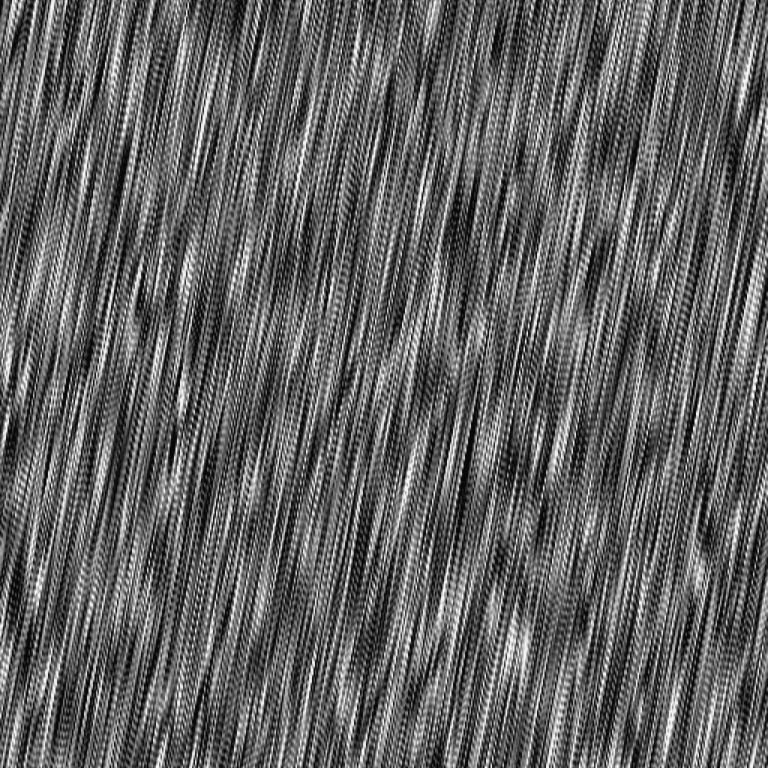
Write a WebGL 2 fragment shader that draws this texture.

```glsl
#version 300 es
precision highp float;
precision highp int;
// Slanted monochrome fibres, the thinnest broken into woven dashes.

uniform vec2 u_resolution;
out vec4 fragColor;

const float TAU = 6.2831853;
const float COLUMNS = 512.0;          // weave columns across the canvas
const float LEAN = 0.19;              // sideways drift per unit of height
const float NOISE_SPREAD = 0.214;     // standard deviation of gradientNoise

// Fibre layers: cells across, cells along the canvas
const vec2 BROAD_CELLS = vec2(62.0, 6.5);
const vec2 STRAND_CELLS = vec2(215.0, 8.0);
const vec2 THREAD_CELLS = vec2(438.0, 9.5);
const vec2 HAIR_CELLS = vec2(655.0, 11.0);
const vec4 LAYER_WEIGHTS = vec4(0.30, 0.50, 0.62, 0.52);

// Slow bending of the fibres, and staggering of their ends
const vec2 BEND_CELLS = vec2(5.0, 4.0);
const float BEND_AMOUNT = 0.0015;
const vec2 STAGGER_CELLS = vec2(38.0, 3.0);
const float STAGGER_AMOUNT = 0.16;

// Tone curve: middle grey, contrast, and lift of the highlights
const float MID_TONE = 0.36;
const float CONTRAST = 0.25;
const float HIGHLIGHT_LIFT = 0.02;
const float DARKEST = 0.03;
const float LIGHTEST = 0.96;

float hash(ivec2 cell, int seed) {
    uvec2 q = uvec2(cell) * uvec2(1597u, 3643u);
    uint h = q.x ^ (q.y * 2749u) ^ (uint(seed) * 7919u);
    h = (h ^ (h >> 15)) * 73471u;
    h = (h ^ (h >> 13)) * 95369u;
    h = (h ^ (h >> 14)) * 60493u;
    h ^= h >> 16;
    return float(h & 65535u) / 65536.0;
}

float cornerSlope(ivec2 cell, vec2 offset, int seed) {
    float angle = TAU * hash(cell, seed);
    return dot(vec2(cos(angle), sin(angle)), offset);
}

float gradientNoise(vec2 p, int seed) {
    vec2 base = floor(p);
    vec2 f = p - base;
    ivec2 cell = ivec2(base);
    vec2 w = f * f * f * (f * (f * 6.0 - 15.0) + 10.0);
    float low = mix(cornerSlope(cell, f, seed),
                    cornerSlope(cell + ivec2(1, 0), f - vec2(1.0, 0.0), seed), w.x);
    float high = mix(cornerSlope(cell + ivec2(0, 1), f - vec2(0.0, 1.0), seed),
                     cornerSlope(cell + ivec2(1, 1), f - vec2(1.0, 1.0), seed), w.x);
    return mix(low, high, w.y);
}

// Layered noise stretched along the leaning fibres
float fibres(vec2 p) {
    vec2 q = vec2(p.x - LEAN * p.y, p.y);
    q.x += BEND_AMOUNT * gradientNoise(p * BEND_CELLS, 11);
    q.y += STAGGER_AMOUNT * gradientNoise(q * STAGGER_CELLS, 12);
    vec4 layers = vec4(gradientNoise(q * BROAD_CELLS, 1),
                       gradientNoise(q * STRAND_CELLS + 0.37, 2),
                       gradientNoise(q * THREAD_CELLS + 0.61, 3),
                       gradientNoise(q * HAIR_CELLS + 0.83, 4));
    return dot(layers, LAYER_WEIGHTS) / NOISE_SPREAD;
}

float tone(float level) {
    float grey = MID_TONE + level * (CONTRAST + HIGHLIGHT_LIFT * level);
    return clamp(grey, DARKEST, LIGHTEST);
}

// Tone of the fibres where they cross the centre of one column
float columnTone(float column, float height) {
    return tone(fibres(vec2((column + 0.5) / COLUMNS, height)));
}

void main() {
    vec2 p = gl_FragCoord.xy / min(u_resolution.x, u_resolution.y);

    // Blend neighbouring columns so the dashes keep soft edges
    float x = p.x * COLUMNS - 0.5;
    float column = floor(x);
    float blend = smoothstep(0.0, 1.0, x - column);
    float grey = mix(columnTone(column, p.y), columnTone(column + 1.0, p.y), blend);

    fragColor = vec4(vec3(grey), 1.0);
}
```
